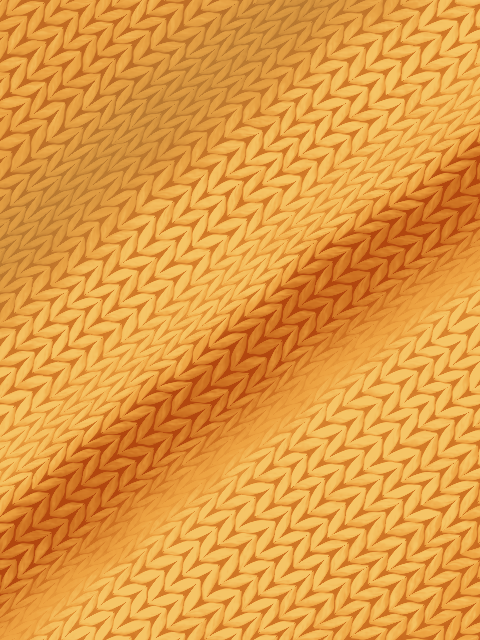
Give the GLSL for this texture, as a Shadertoy shader.

```glsl
const vec3 GAP = vec3(0.70, 0.28, 0.06);
const vec3 SHADE = vec3(0.80, 0.44, 0.13);
const vec3 GOLD = vec3(0.93, 0.64, 0.26);
const vec3 LIGHT = vec3(0.96, 0.77, 0.40);
const vec3 DULL = vec3(0.81, 0.57, 0.25);
const float FOLD_SLOPE = 0.78;
const float WALE = 0.080;    // spacing of the stitch columns
const float PITCH = 0.047;   // spacing of stitches along a column
const float LEG_RISE = 2.5;  // slant of the two legs of a stitch

float hash(vec2 p) {
    return fract(sin(dot(p, vec2(127.1, 311.7))) * 43758.5453);
}

float noise(vec2 p) {
    vec2 i = floor(p), f = fract(p);
    f = f * f * (3.0 - 2.0 * f);
    return mix(mix(hash(i), hash(i + vec2(1, 0)), f.x),
               mix(hash(i + vec2(0, 1)), hash(i + vec2(1, 1)), f.x), f.y);
}

float bump(float x, float center, float width) {
    float d = (x - center) / width;
    return exp(-d * d);
}

// Columns crowd together where the cloth turns away
float waleCoord(float v) {
    return v / WALE + 1.2 * smoothstep(0.38, 0.64, v)
         + 1.0 * smoothstep(0.88, 1.06, v) + 1.6 * smoothstep(1.20, 1.42, v);
}

// Brightness of the folded cloth
float foldTone(float v) {
    float tone = 0.74 - 0.12 * bump(v, 0.52, 0.14);
    tone += 0.15 * smoothstep(0.56, 0.74, v);
    tone -= 0.50 * smoothstep(1.00, 1.12, v) * (1.0 - smoothstep(1.17, 1.38, v));
    tone -= 0.10 * bump(v, 1.31, 0.07);
    return tone + 0.05 * bump(v, 1.46, 0.10) - 0.16 * smoothstep(1.65, 2.1, v);
}

// Sharpness of the knit, lost in the hollows
float foldDetail(float v) {
    return 1.0 - 0.35 * bump(v, 0.53, 0.13) - 0.35 * bump(v, 0.96, 0.08)
         - 0.82 * bump(v, 1.31, 0.075);
}

// Signed brightness change of one stitch leg; q = (column, course)
float stitchRelief(vec2 q) {
    float wale = floor(q.x);
    float x = q.x - wale - 0.5;
    float side = x < 0.0 ? -1.0 : 1.0;
    float u = 2.0 * abs(x);
    float course = q.y - 0.5 * LEG_RISE * u - 0.1 * sin(6.2832 * u);
    float id = floor(course);
    float rnd = hash(vec2(wale * 2.0 + side * 0.5, id));
    float f = course - id - 0.5 + 0.06 * (rnd - 0.5);

    // Rounded leaf with pointed ends
    float halfWidth = 0.53 * pow(max(sin(3.1416 * u), 0.001), 0.38);
    float d = f / halfWidth;
    float cover = 1.0 - smoothstep(0.78, 1.06, abs(d));
    float height = sqrt(max(1.0 - d * d, 0.0));

    // Twisted fibres along the leg
    float fibre = noise(vec2(f * 9.0 + u * 1.5 + rnd * 40.0, u * 2.5 + id * 7.0)) - 0.5;
    float lit = 0.30 * (height - 0.72) + 0.09 * side * d;
    lit += 0.14 * fibre + 0.10 * (rnd - 0.5) - 0.08 * (1.0 - smoothstep(0.0, 0.3, u));
    return mix(-0.46, lit, cover);
}

vec3 yarnColor(float tone) {
    vec3 c = mix(GAP, SHADE, smoothstep(0.05, 0.38, tone));
    c = mix(c, GOLD, smoothstep(0.35, 0.74, tone));
    return mix(c, LIGHT, smoothstep(0.72, 1.0, tone));
}

void mainImage(out vec4 fragColor, in vec2 fragCoord) {
    vec2 p = fragCoord / iResolution.x;
    float top = iResolution.y / iResolution.x;

    // Coordinates across and along the diagonal folds
    vec2 sway = vec2(noise(p * 3.0), noise(p * 3.0 + 17.0)) - 0.5;
    vec2 jitter = vec2(noise(p * 16.0 + 5.0), noise(p * 16.0 + 41.0)) - 0.5;
    float v = top - p.y + FOLD_SLOPE * p.x + 0.035 * sway.x;
    float along = dot(p, normalize(vec2(1.0, FOLD_SLOPE))) + 0.025 * sway.y;
    vec2 q = vec2(waleCoord(v), along / PITCH) + vec2(0.16, 0.22) * jitter;

    // Fold light plus stitch relief
    float foldV = v + 0.025 * jitter.x;
    float tone = foldTone(foldV) + foldDetail(v) * stitchRelief(q);
    tone += 0.05 * (noise(p * 5.0 + 9.0) - 0.5);
    tone += 0.05 * (noise(p * 190.0) - 0.5);

    // Duller gold in the upper hollow
    vec3 color = yarnColor(tone);
    float dullness = 0.75 * bump(v, 0.50, 0.17) + 0.2 * (1.0 - smoothstep(0.1, 0.5, v));
    color = mix(color, DULL * (0.72 + 0.45 * tone), dullness);
    fragColor = vec4(clamp(color, 0.0, 1.0), 1.0);
}
```
